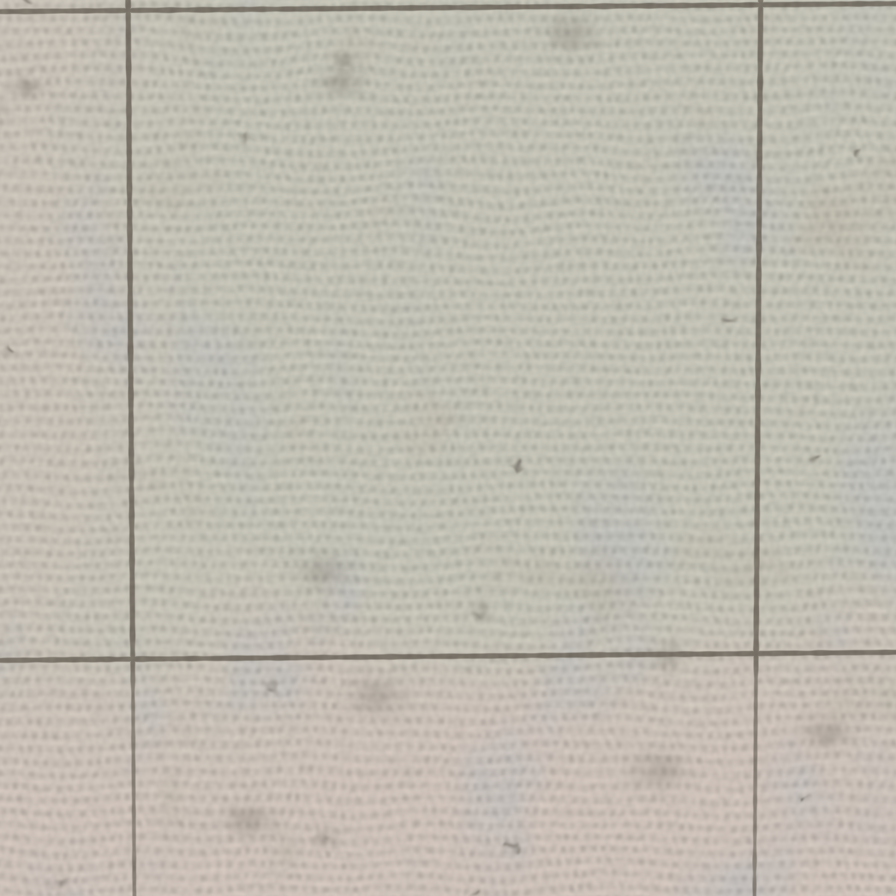
Reproduce this texture procedurally as a Shadertoy shader.

```glsl
#define PITCH vec2(0.699, 0.724)
#define GRID_ORIGIN vec2(0.496, 0.263)
#define LINE_HALF_WIDTH 0.0029
#define LINE_INK 0.92
#define WEAVE vec2(84.0, 69.0)
#define WEAVE_DEPTH 0.085
#define GRAIN 0.055
#define SPECK_CELLS 11.0
#define SPECK_CHANCE 0.17

const vec3 GREY_CLOTH = vec3(0.752, 0.748, 0.700);
const vec3 PINK_CLOTH = vec3(0.790, 0.745, 0.712);
const vec3 BLUE_STAIN = vec3(0.725, 0.728, 0.732);
const vec3 DUSTY_STAIN = vec3(0.715, 0.690, 0.635);
const vec3 LINE_COLOR = vec3(0.435, 0.410, 0.370);
const vec3 SPECK_COLOR = vec3(0.46, 0.44, 0.41);

vec2 hash2(vec2 p) {
    vec3 q = fract(p.xyx * vec3(0.1031, 0.1030, 0.0973));
    q += dot(q, q.yzx + 33.33);
    return fract((q.xx + q.yz) * q.zy);
}

float corner(vec2 cell, vec2 offset, vec2 f) {
    return dot(hash2(cell + offset) * 2.0 - 1.0, f - offset);
}

// Gradient noise, roughly -0.7 to 0.7
float noise(vec2 p) {
    vec2 i = floor(p), f = p - i;
    vec2 u = f * f * f * (f * (f * 6.0 - 15.0) + 10.0);
    float low = mix(corner(i, vec2(0, 0), f), corner(i, vec2(1, 0), f), u.x);
    float high = mix(corner(i, vec2(0, 1), f), corner(i, vec2(1, 1), f), u.x);
    return mix(low, high, u.y);
}

float fbm(vec2 p) {
    float sum = 0.0, gain = 0.6;
    for (int i = 0; i < 4; i++) {
        sum += gain * noise(p);
        p = mat2(1.6, 1.2, -1.2, 1.6) * p + 7.3;
        gain *= 0.5;
    }
    return sum;
}

// Staggered dimples between wavering threads
float weave(vec2 uv) {
    vec2 p = uv * WEAVE + 0.9 * vec2(noise(uv * 9.0), noise(uv * 8.0 + 40.0));
    float row = floor(p.y);
    p.x += 0.5 * row + 0.5 * noise(vec2(p.x * 0.3, row * 3.7));
    vec2 s = sin(3.14159 * p);
    float depth = 0.55 + 0.9 * hash2(vec2(floor(p.x), row) + 50.0).x;
    return s.y * s.y * (0.3 + 0.7 * s.x * s.x * depth);
}

// Small dark flecks and soft smudges scattered over a cell grid
float specks(vec2 uv) {
    vec2 p = uv * SPECK_CELLS + 0.15 * vec2(noise(uv * 70.0), noise(uv * 70.0 + 30.0));
    vec2 home = floor(p);
    float cover = 0.0;
    for (int y = -1; y <= 1; y++)
    for (int x = -1; x <= 1; x++) {
        vec2 cell = home + vec2(x, y);
        vec2 place = hash2(cell + 90.0), kind = hash2(cell + 170.0);
        float size = mix(0.04, 0.27, kind.y * kind.y * kind.y);
        float d = length((p - cell - place) * vec2(0.8, 1.15)) / size;
        float strength = mix(0.75, 0.22, kind.y);
        cover = max(cover, step(kind.x, SPECK_CHANCE) * strength * exp(-d * d));
    }
    return cover;
}

// Ruled lines with a slight tilt, uneven edges and worn ink
float ruling(vec2 uv, float pixel) {
    vec2 pitch = PITCH + vec2(0.014 * (uv.y - 0.5), 0.0);
    vec2 tilt = vec2(0.0, 0.009 * uv.x);
    vec2 p = (uv - GRID_ORIGIN - tilt) / pitch + vec2(0.5, 0.0);
    vec2 d = abs(fract(p + 0.5) - 0.5) * pitch;
    d += 0.0009 * vec2(noise(uv * vec2(20, 60)), noise(uv * vec2(60, 20)));
    float upper = smoothstep(0.22, 0.28, uv.y);
    vec2 halfWidth = LINE_HALF_WIDTH * vec2(mix(0.72, 1.0, upper), 1.0);
    float soft = max(0.0012, pixel);
    vec2 ink = 1.0 - smoothstep(halfWidth - soft, halfWidth + soft, d);
    ink.x *= mix(0.8, 1.0, upper) + 0.2 * noise(uv * vec2(8, 45));
    ink.y *= 0.97 + 0.15 * noise(uv * vec2(45, 8));
    return LINE_INK * clamp(max(ink.x, ink.y), 0.0, 1.0);
}

void mainImage(out vec4 fragColor, in vec2 fragCoord) {
    vec2 uv = fragCoord / iResolution.xy;
    float pixel = 1.0 / min(iResolution.x, iResolution.y);

    // Cloth tint: warm along the bottom and left edge, cool in the middle
    float mottling = fbm(uv * 4.0 + 3.0);
    float warmth = 1.0 - smoothstep(0.10, 0.42, uv.y + 0.22 * mottling);
    warmth = max(warmth, 0.55 * (1.0 - smoothstep(0.0, 0.25, uv.x + 0.15 * mottling)));
    vec3 color = mix(GREY_CLOTH, PINK_CLOTH, warmth);
    float blue = smoothstep(0.02, 0.40, fbm(uv * vec2(5.5, 4.0) + 21.0));
    float dust = smoothstep(0.10, 0.50, fbm(uv * 7.0 + 60.0));
    color = mix(color, BLUE_STAIN, 0.65 * blue);
    color = mix(color, DUSTY_STAIN, 0.55 * dust);

    // Woven relief and fine grain
    float relief = 0.33 - weave(uv);
    float grain = noise(uv * vec2(150, 115)) + 0.5 * noise(uv * vec2(60, 190));
    color *= 1.0 + WEAVE_DEPTH * relief + GRAIN * grain;

    // Marks on the cloth
    color = mix(color, SPECK_COLOR, specks(uv));
    color = mix(color, LINE_COLOR * (1.0 + 0.1 * grain), ruling(uv, pixel));
    fragColor = vec4(color, 1.0);
}
```
